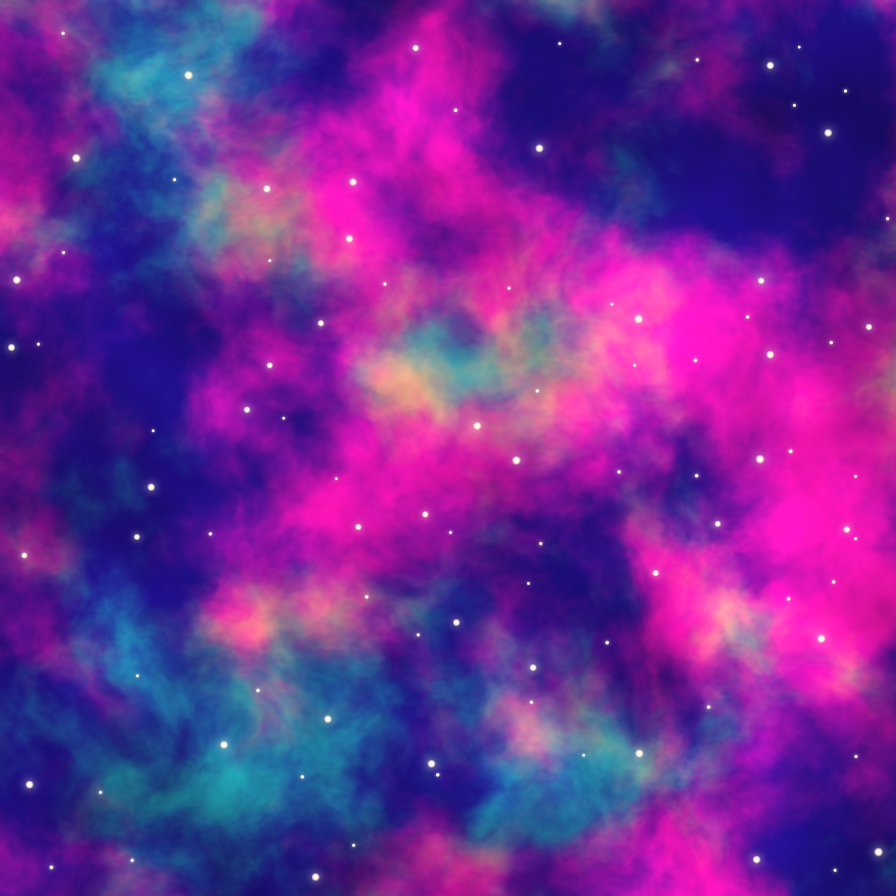
A Shadertoy shader for this texture:

```glsl
// Draws a violet, magenta and teal nebula scattered with small cream stars.

float hash(vec2 p) {
    return fract(sin(dot(p, vec2(127.1, 311.7))) * 43758.5453);
}

float valueNoise(vec2 p) {
    vec2 cell = floor(p), f = fract(p);
    f = f * f * (3.0 - 2.0 * f);
    float bottom = mix(hash(cell), hash(cell + vec2(1, 0)), f.x);
    float top = mix(hash(cell + vec2(0, 1)), hash(cell + vec2(1, 1)), f.x);
    return mix(bottom, top, f.y);
}

// Octaves are rotated so the noise lattice does not show
float fbm(vec2 p) {
    float sum = 0.0, amplitude = 0.46;
    for (int i = 0; i < 6; i++) {
        sum += amplitude * valueNoise(p);
        p = mat2(1.6, 1.2, -1.2, 1.6) * p + 7.3;
        amplitude *= 0.55;
    }
    return sum;
}

// Two cloud layers blend between four corner colours
vec3 nebula(vec2 uv) {
    vec2 warp = vec2(fbm(uv * 6.0 + 31.0), fbm(uv * 6.0 + 57.0)) - 0.5;
    vec2 p = uv + 0.07 * warp;
    float pinkGas = smoothstep(0.32, 0.80, fbm(p * 6.4 + 3.0));
    float tealGas = smoothstep(0.42, 0.86, fbm(p * 6.8 + 83.0));

    vec3 indigo = vec3(0.11, 0.05, 0.48);
    vec3 magenta = vec3(0.97, 0.08, 0.70);
    vec3 teal = vec3(0.12, 0.60, 0.65);
    vec3 peach = vec3(1.00, 0.68, 0.52);
    vec3 color = mix(mix(indigo, magenta, pinkGas), mix(teal, peach, pinkGas), tealGas);

    // Broad dark and bright patches
    return color * (0.65 + 0.74 * fbm(uv * 7.0 + 141.0));
}

// At most one star per cell, kept clear of the cell borders
float stars(vec2 uv, float cells, float share, float radius, float seed) {
    vec2 cell = floor(uv * cells) + seed;
    vec2 center = 0.1 + 0.8 * vec2(hash(cell + 0.3), hash(cell + 0.7));
    float dist = length(fract(uv * cells) - center) / cells;
    float size = radius * mix(0.75, 1.15, hash(cell + 5.1));
    float core = smoothstep(size + 0.7 / iResolution.y, size * 0.4, dist);
    float glow = 0.25 * exp(-dist * dist / (size * size * 2.5));
    return step(hash(cell + 9.4), share) * max(core, glow);
}

void mainImage(out vec4 fragColor, in vec2 fragCoord) {
    vec2 uv = fragCoord / iResolution.y;
    vec3 color = nebula(uv);

    float small = stars(uv, 11.0, 0.42, 0.0023, 17.0);
    float large = stars(uv, 9.0, 0.48, 0.0050, 63.0);
    color = mix(color, vec3(1.0, 0.97, 0.90), max(small, large));

    fragColor = vec4(clamp(color, 0.0, 1.0), 1.0);
}
```
